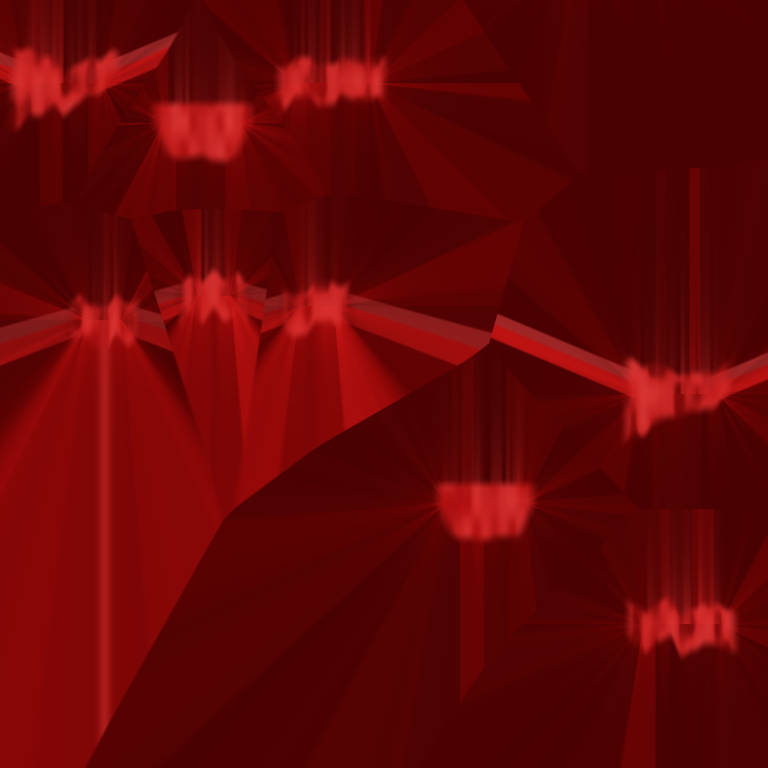
Give the GLSL for this background, as a three.js fragment shader.

```glsl
varying vec2 vUv;

const int SITE_COUNT = 10;
const float EDGE_SOFTNESS = 0.0012;
const float FAN_DENSITY = 3.0;       // facets per radian
const float STREAK_DENSITY = 70.0;   // streaks per canvas width
const float FACET_CONTRAST = 0.36;
const float SKIRT_GLOW = 0.48;
const float BEAM_WIDTH = 0.008;
const vec3 DARK = vec3(0.285, 0.005, 0.005);
const vec3 MAROON = vec3(0.40, 0.01, 0.01);
const vec3 CRIMSON = vec3(0.58, 0.03, 0.03);
const vec3 SCARLET = vec3(0.74, 0.07, 0.07);
const vec3 ROSE = vec3(0.64, 0.15, 0.15);
const vec3 CORAL = vec3(0.87, 0.22, 0.21);

float hash(vec2 p) {
  return fract(sin(dot(p, vec2(127.1, 311.7))) * 43758.5453);
}

float noise(vec2 p) {
  vec2 i = floor(p), f = fract(p);
  f = f * f * (3.0 - 2.0 * f);
  return mix(mix(hash(i), hash(i + vec2(1.0, 0.0)), f.x),
             mix(hash(i + vec2(0.0, 1.0)), hash(i + 1.0), f.x), f.y);
}

// 1 when the index equals n, otherwise 0
float isSite(float index, float n) {
  return 1.0 - step(0.5, abs(index - n));
}

// Two zigzag rows, a ring of three, and one site beyond the top
vec2 sitePosition(float index) {
  float row = floor((index + 0.5) / 3.0);
  float col = index - 3.0 * row;
  float odd = isSite(col, 1.0);
  vec2 jitter = 0.012 * (vec2(hash(vec2(index, 3.0)), hash(vec2(index, 8.0))) - 0.5);
  if (row < 0.5) return jitter + vec2(0.09 + 0.17 * col, 0.89 - 0.05 * odd);
  if (row < 1.5) return jitter + vec2(0.14 + 0.138 * col, 0.58 + 0.01 * col + 0.03 * odd);
  float turn = 3.1416 - 2.0944 * col;
  if (row < 2.5) return jitter + vec2(0.80, 0.34) + 0.17 * vec2(cos(turn), sin(turn));
  return vec2(0.80, 1.07);
}

float isArch(float index) {
  return step(2.5, index) * step(index, 5.5);
}

float halfWidth(float index) {
  return mix(0.05, 0.022, isArch(index));
}

// Offset from the nearest point of a site's horizontal core
vec2 coreOffset(vec2 d, float index) {
  float w = halfWidth(index);
  return vec2(d.x - clamp(d.x, -w, w), d.y);
}

vec3 ramp(float t) {
  vec3 c = mix(DARK, MAROON, clamp(t * 3.0, 0.0, 1.0));
  c = mix(c, CRIMSON, clamp(t * 3.0 - 1.0, 0.0, 1.0));
  return mix(c, SCARLET, clamp(t * 3.0 - 2.0, 0.0, 1.0));
}

vec3 cellColour(vec2 p, float index) {
  vec2 d = p - sitePosition(index);
  vec2 q = coreOffset(d, index);
  float r = length(q), w = halfWidth(index), a = abs(d.x);
  float arch = isArch(index), below = step(d.y, 0.0);

  // Fanned facets that turn into upright streaks over the core
  float along = atan(q.x, abs(q.y) + 1e-5) * FAN_DENSITY
              + (d.x - q.x) * STREAK_DENSITY * mix(1.0, 0.45, below);
  float seed = index * 7.0 + below * 3.0;
  float facet = mix(hash(vec2(floor(along), seed)), hash(vec2(floor(along) + 1.0, seed)),
                    smoothstep(0.88, 1.0, fract(along)));
  float fine = noise(vec2(along * 3.0, seed));
  float skirt = arch * below * smoothstep(0.72, 0.9, abs(q.y) / (r + 1e-5));
  float tone = FACET_CONTRAST * facet * facet + SKIRT_GLOW * skirt;
  tone += (0.45 * fine + 0.1) * exp(-r / 0.035) + 0.05 * (fine - 0.5);
  vec3 colour = ramp(tone);

  // Dusty upright streaks above the core
  float plume = (1.0 - below) * smoothstep(w + 0.01, w - 0.015, a) * exp(-r / 0.07);
  colour += vec3(0.16, 0.10, 0.10) * plume * fine;

  // Two-toned ribbons leaving both ends
  float wing = isSite(index, 0.0) + isSite(index, 7.0);
  float rise = (d.y - mix(0.42, -0.33, arch) * (a - 0.03)) * 0.92;
  float thickness = 0.016 + 0.05 * a * arch;
  float ribbon = smoothstep(thickness + 0.002, thickness - 0.002, abs(rise))
               * smoothstep(0.025, 0.055, a) * smoothstep(0.25, 0.246, a);
  vec3 ribbonColour = mix(SCARLET, ROSE, smoothstep(-0.002, 0.002, rise - 0.15 * thickness));
  colour = mix(colour, ribbonColour * (0.85 + 0.15 * fine), ribbon * max(wing, 0.75 * arch));

  // Narrow beam falling from the first arch site
  float beam = exp(-d.x * d.x / (BEAM_WIDTH * BEAM_WIDTH)) * below;
  colour = mix(colour, vec3(0.72, 0.13, 0.13), 0.8 * beam * isSite(index, 3.0));

  // Blurred bright core: tapered cups, otherwise ragged tufts
  float cup = isSite(index, 1.0) + isSite(index, 6.0);
  float ragged = noise(vec2(d.x * 65.0, index * 5.0)) - 0.5;
  float grain = noise(vec2(d.x * 85.0, d.y * 28.0) + index * 13.0);
  float reach = mix(w + 0.018, 0.062 + 0.45 * min(d.y, 0.0), cup);
  float top = mix(0.024 + 0.022 * ragged, 0.025, cup);
  float bottom = mix(-0.028 + 0.026 * ragged, -0.046 + 0.008 * ragged, cup);
  bottom += wing * 0.5 * d.x;
  top += wing * 0.3 * a;
  float core = smoothstep(reach + 0.01, reach - 0.01, a)
             * smoothstep(top + 0.008, top - 0.008, d.y)
             * smoothstep(bottom - 0.009, bottom + 0.009, d.y);
  core *= mix(smoothstep(0.1, 0.55, grain), 1.0, 0.35 + 0.55 * cup);
  return mix(colour, mix(SCARLET, CORAL, grain), 0.92 * core);
}

void main() {
  // Nearest and second nearest cores
  float near = 9.0, next = 9.0, nearIndex = 0.0, nextIndex = 0.0;
  for (int i = 0; i < SITE_COUNT; i++) {
    float index = float(i);
    float dist = length(coreOffset(vUv - sitePosition(index), index));
    if (dist < near) {
      next = near;
      nextIndex = nearIndex;
      near = dist;
      nearIndex = index;
    } else if (dist < next) {
      next = dist;
      nextIndex = index;
    }
  }

  // Blend across the cell border
  float share = smoothstep(-EDGE_SOFTNESS, EDGE_SOFTNESS, 0.5 * (next - near));
  vec3 colour = mix(cellColour(vUv, nextIndex), cellColour(vUv, nearIndex), share);
  gl_FragColor = vec4(colour, 1.0);
}
```
